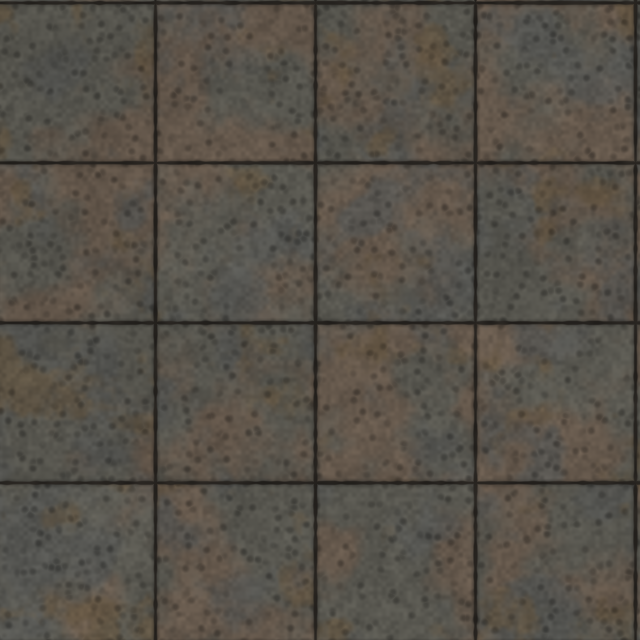
Write a Shadertoy shader that draws this texture.

```glsl
// Weathered grey-brown stone paving: a four by four grid of square slabs with thin dark joints.

const float TILES = 4.0;                        // slabs across and down
const vec2 JOINT_ORIGIN = vec2(-0.0070, -0.0045); // position of the first joints
const float JOINT_HALF_WIDTH = 0.0026;
const float JOINT_SOFTNESS = 0.0016;
const float JOINT_WOBBLE = 0.0016;
const float SHADE_REACH = 0.006;                // worn dark rim beside the joints
const float GRAIN_FREQ = 150.0;
const float GRAIN_STRENGTH = 0.24;
const float MOTTLE_STRENGTH = 0.17;
const float PIT_FREQ = 70.0;
const float PIT_STRENGTH = 0.26;

const vec3 STONE_GREY = vec3(0.352, 0.347, 0.318);
const vec3 STONE_BROWN = vec3(0.402, 0.351, 0.302);
const vec3 STONE_SLATE = vec3(0.332, 0.335, 0.325);
const vec3 STONE_OCHRE = vec3(0.395, 0.335, 0.250);
const vec3 JOINT_DARK = vec3(0.135, 0.122, 0.108);

float hash(vec2 p) {
    vec3 q = fract(vec3(p.xyx) * 0.1031);
    q += dot(q, q.yzx + 33.33);
    return fract((q.x + q.y) * q.z);
}

vec2 hash2(vec2 p) {
    return vec2(hash(p), hash(p + 47.3));
}

float valueNoise(vec2 p) {
    vec2 i = floor(p), f = fract(p);
    f = f * f * (3.0 - 2.0 * f);
    return mix(mix(hash(i), hash(i + vec2(1, 0)), f.x),
               mix(hash(i + vec2(0, 1)), hash(i + vec2(1, 1)), f.x), f.y);
}

float fbm(vec2 p) {
    float sum = 0.0, weight = 0.5;
    for (int i = 0; i < 4; i++) {
        sum += weight * valueNoise(p);
        p = p * 2.03 + 13.7;
        weight *= 0.5;
    }
    return sum / 0.9375;
}

// Cellular noise: round pits of random size, most cells left empty
float pits(vec2 p) {
    vec2 cell = floor(p);
    float depth = 0.0;
    for (int y = -1; y <= 1; y++)
    for (int x = -1; x <= 1; x++) {
        vec2 c = cell + vec2(x, y);
        float size = 0.55 * smoothstep(0.55, 1.0, hash(c + 91.0));
        float dist = length(p - c - hash2(c));
        depth = max(depth, size * (1.0 - smoothstep(0.1, 0.6, dist)) / 0.55);
    }
    return depth;
}

// Stone colour: warm and cool stains that differ from slab to slab
vec3 stoneColor(vec2 grid, vec2 slab) {
    vec2 seed = 60.0 * hash2(slab + 5.0);
    float warmth = fbm(grid * 2.3 + seed) + 0.24 * (hash(slab + 21.0) - 0.5);
    float cool = fbm(grid * 2.8 + seed.yx + 31.0);
    float rust = fbm(grid * 3.2 + seed + 77.0);
    vec3 color = mix(STONE_GREY, STONE_BROWN, smoothstep(0.40, 0.68, warmth));
    color = mix(color, STONE_SLATE, 0.75 * smoothstep(0.50, 0.72, cool));
    color = mix(color, STONE_OCHRE, 0.65 * smoothstep(0.60, 0.78, rust));
    return color * (0.98 + 0.06 * (hash(slab + 8.0) - 0.5));
}

void mainImage(out vec4 fragColor, in vec2 fragCoord) {
    vec2 uv = fragCoord / iResolution.xy;
    float pixel = 1.0 / min(iResolution.x, iResolution.y);
    vec2 grid = (uv - JOINT_ORIGIN) * TILES;
    vec2 slab = mod(floor(grid), TILES);

    // Stone with fine grain, broad mottling and pits
    vec3 color = stoneColor(grid, slab);
    float grain = 0.65 * valueNoise(uv * GRAIN_FREQ)
                + 0.35 * valueNoise(uv * GRAIN_FREQ * 0.5 + 19.0) - 0.5;
    float mottle = fbm(uv * 24.0 + 7.0) - 0.5;
    color *= 1.0 + GRAIN_STRENGTH * grain + MOTTLE_STRENGTH * mottle;
    color *= 1.0 - PIT_STRENGTH * pits(uv * PIT_FREQ);

    // Distance to the nearest joint, with ragged edges
    vec2 toJoint = (0.5 - abs(fract(grid) - 0.5)) / TILES;
    vec2 ragged = vec2(valueNoise(uv * vec2(12.0, 90.0)),
                       valueNoise(uv * vec2(90.0, 12.0) + 53.0)) - 0.5;
    vec2 jointDist = toJoint + JOINT_WOBBLE * ragged;
    float dist = min(jointDist.x, jointDist.y) - JOINT_HALF_WIDTH;

    // Dark rim, then the joint itself
    color *= 1.0 - 0.16 * (1.0 - smoothstep(0.0, SHADE_REACH, dist));
    float soft = max(JOINT_SOFTNESS, pixel);
    float joint = 1.0 - smoothstep(-soft, soft, dist);
    vec3 jointColor = JOINT_DARK * (0.8 + 0.4 * valueNoise(uv * 60.0));
    color = mix(color, jointColor, 0.93 * joint);

    fragColor = vec4(color, 1.0);
}
```
